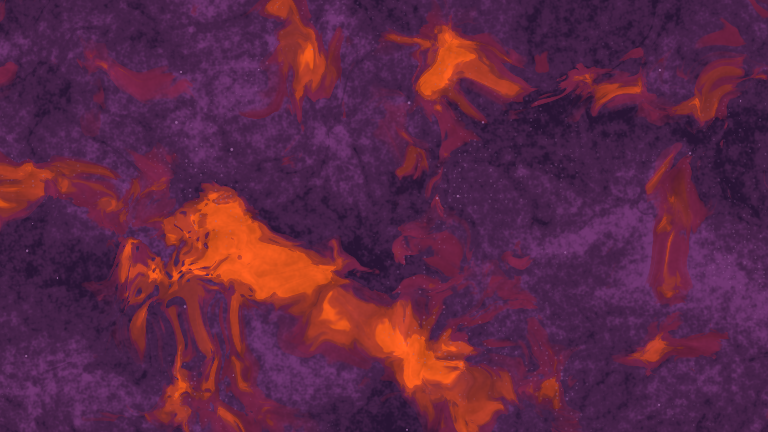
Write a Shadertoy shader that draws this texture.

```glsl
const vec3 NIGHT   = vec3(0.16, 0.08, 0.20);
const vec3 PLUM    = vec3(0.27, 0.13, 0.28);
const vec3 LILAC   = vec3(0.44, 0.21, 0.44);
const vec3 CRIMSON = vec3(0.43, 0.13, 0.26);
const vec3 RUST    = vec3(0.51, 0.18, 0.19);
const vec3 EMBER   = vec3(0.67, 0.23, 0.16);
const vec3 ORANGE  = vec3(0.89, 0.33, 0.12);
const vec3 DUST    = vec3(0.62, 0.40, 0.62);

vec2 hash2(vec2 p) {
    p = vec2(dot(p, vec2(127.1, 311.7)), dot(p, vec2(269.5, 183.3)));
    return fract(sin(p) * 43758.5);
}

float cornerSlope(vec2 cell, vec2 f, vec2 corner) {
    return dot(hash2(cell + corner) * 2.0 - 1.0, f - corner);
}

float gradientNoise(vec2 p) {
    vec2 i = floor(p), f = fract(p);
    vec2 u = f * f * f * (f * (f * 6.0 - 15.0) + 10.0);
    float low  = mix(cornerSlope(i, f, vec2(0, 0)), cornerSlope(i, f, vec2(1, 0)), u.x);
    float high = mix(cornerSlope(i, f, vec2(0, 1)), cornerSlope(i, f, vec2(1, 1)), u.x);
    return mix(low, high, u.y);
}

float fbm(vec2 p, int octaves, float gain) {
    float sum = 0.0, amplitude = 1.0;
    for (int i = 0; i < octaves; i++) {
        sum += amplitude * gradientNoise(p);
        p = mat2(1.6, 1.2, -1.2, 1.6) * p + 7.3;
        amplitude *= gain;
    }
    return sum;
}

// Displaces a point along a swirling noise field
vec2 swirl(vec2 p, float frequency, float amount) {
    vec2 s = p * frequency;
    return p + amount * vec2(fbm(s + 3.1, 3, 0.5), fbm(s + 41.7, 3, 0.5));
}

float glow(vec2 p, vec2 center, vec2 radius) {
    vec2 d = (p - center) / radius;
    return exp(-dot(d, d));
}

// Randomly placed round spots, one at most per cell
float specks(vec2 p, float density, float radius) {
    vec2 cell = floor(p);
    vec2 center = 0.3 + 0.4 * hash2(cell + 5.3);
    vec2 pick = hash2(cell + 19.7);
    float size = radius * mix(0.6, 1.2, pick.y);
    float spot = 1.0 - smoothstep(size * 0.3, size, length(fract(p) - center));
    return spot * step(1.0 - density, pick.x);
}

// Where the hot pigment gathers: a descending river and loose patches
float pigment(vec2 p) {
    float path = 0.60 - 0.50 * smoothstep(0.1, 1.25, p.x);
    float offset = (p.y - path) / 0.10;
    float river = exp(-offset * offset) * (1.0 - smoothstep(0.95, 1.2, p.x));
    float chain = glow(p, vec2(1.40, 0.76), vec2(0.36, 0.10));
    float patches = glow(p, vec2(1.10, 0.88), vec2(0.09, 0.17))
                  + glow(p, vec2(0.90, 0.87), vec2(0.14, 0.12)) * 0.7
                  + glow(p, vec2(1.69, 0.80), vec2(0.08, 0.12))
                  + glow(p, vec2(1.70, 0.40), vec2(0.10, 0.14)) * 0.9
                  + glow(p, vec2(1.10, 0.17), vec2(0.24, 0.18)) * 0.8
                  + glow(p, vec2(0.93, 0.40), vec2(0.09, 0.12)) * 0.6
                  + glow(p, vec2(0.50, 0.08), vec2(0.42, 0.14)) * 0.6;
    return 0.66 * river + 0.40 * patches + 0.26 * chain;
}

// Torn strands around a core, pierced by small cells
float burst(vec2 p, vec2 q, vec2 center) {
    vec2 d = p - center;
    float r = length(d);
    vec2 direction = d / max(r, 0.001);
    float core = glow(p, center, vec2(0.20, 0.22));
    float strands = fbm(direction * 3.5 + r * 4.0, 2, 0.7) * smoothstep(0.02, 0.12, r);
    float cells = specks(q * 34.0, 0.5, 0.38);
    return core * (0.42 + 0.75 * strands - 0.45 * cells);
}

vec3 purpleClouds(vec2 p, vec2 q, float grain) {
    float tone = 0.44 + 0.62 * fbm(q * vec2(2.6, 3.6) + 11.0, 7, 0.62);
    tone += 0.22 * glow(p, vec2(0.55, 0.90), vec2(0.50, 0.14));
    tone += 0.12 * glow(p, vec2(1.40, 0.35), vec2(0.30, 0.25));
    float vein = 1.0 - smoothstep(0.0, 0.08, abs(fbm(q * 3.4 + 27.0, 5, 0.5)));
    tone += 0.32 * grain - 0.18 * vein;
    vec3 color = mix(NIGHT, PLUM, smoothstep(0.0, 0.40, tone));
    return mix(color, LILAC, smoothstep(0.38, 0.95, tone));
}

vec3 addPigment(vec3 base, float heat, float shade) {
    vec3 color = mix(base, CRIMSON * shade, smoothstep(-0.25, -0.10, heat));
    color = mix(color, RUST * shade, smoothstep(-0.08, 0.03, heat));
    color = mix(color, EMBER * shade, smoothstep(0.06, 0.16, heat));
    return mix(color, ORANGE * shade, smoothstep(0.18, 0.33, heat));
}

void mainImage(out vec4 fragColor, in vec2 fragCoord) {
    vec2 p = fragCoord / iResolution.y;
    vec2 broad = swirl(p, 2.3, 0.17);
    vec2 curled = swirl(broad, 6.5, 0.075);
    vec2 q = swirl(curled, 16.0, 0.022);
    float grain = fbm(p * 36.0, 3, 0.85);

    // Liquid pigment with folded bands and frayed edges
    float heat = 0.95 * fbm(q * 4.2, 6, 0.56) + 0.32 * fbm(q * 12.0 + 51.0, 3, 0.6) - 0.47;
    heat += pigment(mix(p, q, 0.7)) + burst(mix(p, q, 0.6), q, vec2(0.43, 0.29));
    heat += 0.05 * sin(heat * 20.0 + 6.0 * gradientNoise(q * 6.0));
    float shade = 1.0 + 0.26 * fbm(q * 11.0 + 63.0, 4, 0.6) + 0.06 * grain;
    vec3 color = addPigment(purpleClouds(p, mix(broad, curled, 0.6), grain), heat, shade);

    // Pale dust and a few brighter stars
    float drift = smoothstep(-0.1, 0.4, fbm(p * 2.5 + 83.0, 3, 0.5));
    float dust = specks(p * 85.0, 0.22, 0.28) * drift * 0.40;
    float stars = specks(p * 17.0 + 0.4, 0.04, 0.07) * 0.8;
    color = mix(color, DUST, max(dust, stars));

    fragColor = vec4(color, 1.0);
}
```
